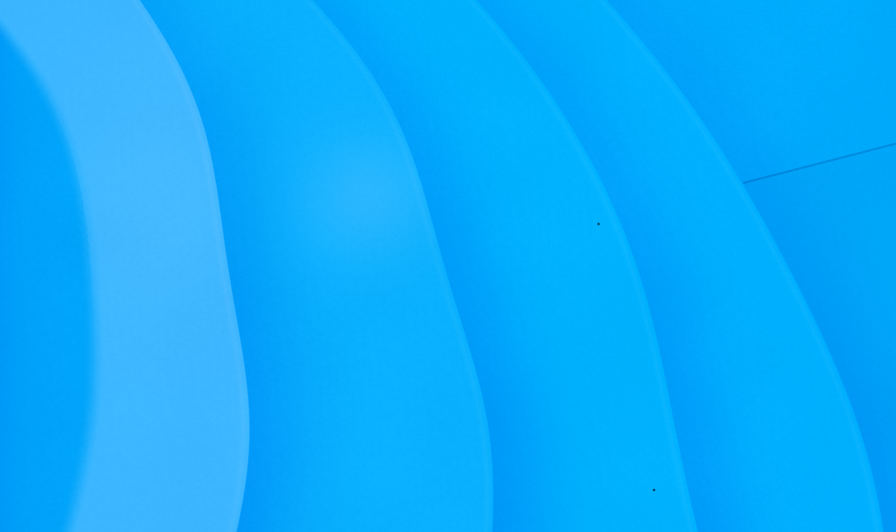
Reproduce this background procedurally as a Shadertoy shader.

```glsl
#define SHADOW_COLOR vec3(0.0, 0.575, 0.965)
#define POOL_COLOR vec3(0.0, 0.645, 0.98)
#define SHEEN_COLOR vec3(0.29, 0.735, 1.0)
#define SHADOW_WIDTH 0.062
#define RIM_OFFSET 0.007
#define RIM_WIDTH 0.003
#define RIM_GAIN 0.035
#define GRAIN_GAIN 0.012
#define SEAM_GAIN 0.10

const float PI = 3.14159;
const int LAYERS = 5;

// Edge position at four equally spaced heights, from top to bottom
const vec4 EDGE[LAYERS] = vec4[](
    vec4(-0.026, 0.087, 0.1055, 0.0755),
    vec4(0.156, 0.240, 0.271, 0.264),
    vec4(0.349, 0.468, 0.526, 0.5495),
    vec4(0.531, 0.669, 0.737, 0.779),
    vec4(0.677, 0.824, 0.927, 0.986));

// Edge ripple, edge softness, shadow strength
const vec3 TRAIT[LAYERS] = vec3[](
    vec3(0.004, 0.012, 0.0),
    vec3(0.0068, 0.0008, 0.85),
    vec3(0.007, 0.0008, 0.85),
    vec3(-0.0015, 0.0008, 0.72),
    vec3(0.002, 0.0008, 0.65));

const vec3 BAND[LAYERS] = vec3[](
    vec3(0.235, 0.715, 1.0),
    vec3(0.035, 0.693, 0.995),
    vec3(0.0, 0.698, 0.995),
    vec3(0.0, 0.690, 0.995),
    vec3(0.0, 0.665, 0.985));

float hash(vec2 p) {
    return fract(sin(dot(p, vec2(127.1, 311.7))) * 43758.5453);
}

float noise(vec2 p) {
    vec2 i = floor(p), f = fract(p);
    f = f * f * (3.0 - 2.0 * f);
    return mix(mix(hash(i), hash(i + vec2(1, 0)), f.x),
               mix(hash(i + vec2(0, 1)), hash(i + vec2(1, 1)), f.x), f.y);
}

// Cubic through the four edge positions, plus a gentle ripple
float edgeX(int i, float t) {
    float s = 3.0 * t, a = s - 1.0, b = s - 2.0, c = s - 3.0;
    vec4 weight = vec4(-a * b * c / 6.0, s * b * c / 2.0,
                       -s * a * c / 2.0, s * a * b / 6.0);
    return dot(weight, EDGE[i]) + TRAIT[i].x * sin(3.0 * PI * t);
}

float glow(vec2 p, vec2 center, vec2 size) {
    vec2 q = (p - center) / size;
    return exp(-dot(q, q));
}

void mainImage(out vec4 fragColor, in vec2 fragCoord) {
    vec2 uv = fragCoord / iResolution.xy;
    float t = 1.0 - uv.y;
    float pixel = 1.0 / iResolution.x;

    // Pool at the left, darker along the canvas edge
    vec3 color = mix(POOL_COLOR, SHADOW_COLOR, 0.6 * exp(-uv.x / 0.025));

    // Overlapping bands, each shaded by the one on its left
    for (int i = 0; i < LAYERS; i++) {
        float d = uv.x - edgeX(i, t);
        vec3 trait = TRAIT[i];

        float rim = exp(-pow((d + RIM_OFFSET) / RIM_WIDTH, 2.0));
        color += RIM_GAIN * rim * step(0.1, trait.z) * vec3(1.0, 0.3, 0.0);

        float reach = max(d, 0.0) / SHADOW_WIDTH;
        float shade = trait.z * mix(0.55, 1.0, t) * exp(-reach * reach * 0.6 - 0.4 * reach);
        vec3 band = mix(BAND[i], SHADOW_COLOR, shade);
        float soft = max(trait.y, pixel);
        color = mix(color, band, smoothstep(-soft, soft, d));

        // Pale sheen on the two inner bands
        if (i == 0) color = mix(color, SHEEN_COLOR, 0.7 * glow(uv, vec2(0.18, 0.63), vec2(0.1, 0.22)) * step(0.0, d));
        if (i == 1) color = mix(color, SHEEN_COLOR, 0.5 * glow(uv, vec2(0.41, 0.63), vec2(0.075, 0.12)) * step(0.0, d));
    }

    // Thin seam on the outer surface
    float outer = smoothstep(0.0, 0.003, uv.x - edgeX(LAYERS - 1, t));
    float seam = uv.y - mix(0.655, 0.730, (uv.x - 0.827) / 0.173);
    color -= SEAM_GAIN * outer * (1.0 - smoothstep(0.001, 0.001 + 2.0 * pixel, abs(seam)));
    color -= 0.012 * outer * smoothstep(0.002, -0.002, seam);

    // Two tiny specks
    vec2 aspect = vec2(1.0, iResolution.y / iResolution.x);
    for (int i = 0; i < 2; i++) {
        vec2 center = mix(vec2(0.668, 0.579), vec2(0.73, 0.079), float(i));
        float r = length((uv - center) * aspect);
        color *= 1.0 - 0.6 * smoothstep(0.0022, 0.0006, r);
    }

    // Faint mottling and grain
    color += GRAIN_GAIN * (noise(uv * vec2(14.0, 9.0)) - 0.5);
    color += GRAIN_GAIN * (noise(uv * vec2(400.0, 240.0)) - 0.5);

    fragColor = vec4(clamp(color, 0.0, 1.0), 1.0);
}
```
